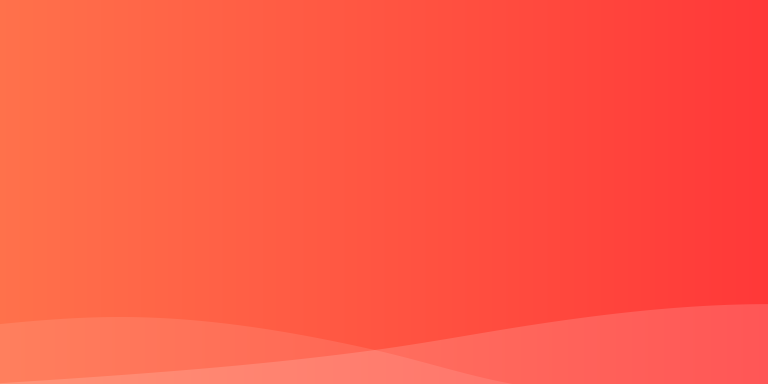
A Shadertoy shader for this background:

```glsl
// Warm orange-to-red gradient with two translucent waves crossing along the bottom.

const vec3 ORANGE = vec3(1.0, 0.443, 0.294);
const vec3 RED = vec3(1.0, 0.220, 0.220);
const vec3 WHITE = vec3(1.0);
const float LEFT_OPACITY = 0.10;
const float RIGHT_OPACITY = 0.15;

// Cubic Hermite curve; each knot holds (x, height, slope).
float hermite(vec3 a, vec3 b, float x) {
    float span = b.x - a.x;
    float t = clamp((x - a.x) / span, 0.0, 1.0);
    float s = 1.0 - t;
    float ease = t * t * (3.0 - 2.0 * t);
    return mix(a.y, b.y, ease) + span * t * s * (a.z * s - b.z * t);
}

// Smooth curve through four knots.
float waveHeight(vec3 a, vec3 b, vec3 c, vec3 d, float x) {
    if (x < b.x) return hermite(a, b, x);
    if (x < c.x) return hermite(b, c, x);
    return hermite(c, d, x);
}

// Antialiased coverage of the area below a height.
float below(float height, float y, float pixel) {
    return clamp(0.5 + (height - y) / pixel, 0.0, 1.0);
}

void mainImage(out vec4 fragColor, in vec2 fragCoord) {
    vec2 uv = fragCoord / iResolution.xy;
    float pixel = 1.0 / iResolution.y;

    // Horizontal background gradient
    vec3 color = mix(ORANGE, RED, uv.x);

    // Wave cresting on the left and sinking below the canvas
    float leftHeight = waveHeight(
        vec3(0.0, 0.156, 0.20), vec3(0.156, 0.1745, 0.0),
        vec3(0.488, 0.0885, -0.45), vec3(0.67, -0.001, -0.36), uv.x);
    leftHeight -= 0.36 * max(uv.x - 0.67, 0.0);
    color = mix(color, WHITE, LEFT_OPACITY * below(leftHeight, uv.y, pixel));

    // Wave rising towards the right
    float rightHeight = waveHeight(
        vec3(0.0, 0.002, 0.13), vec3(0.488, 0.0885, 0.27),
        vec3(0.70, 0.156, 0.30), vec3(1.0, 0.208, 0.0), uv.x);
    color = mix(color, WHITE, RIGHT_OPACITY * below(rightHeight, uv.y, pixel));

    fragColor = vec4(color, 1.0);
}
```
